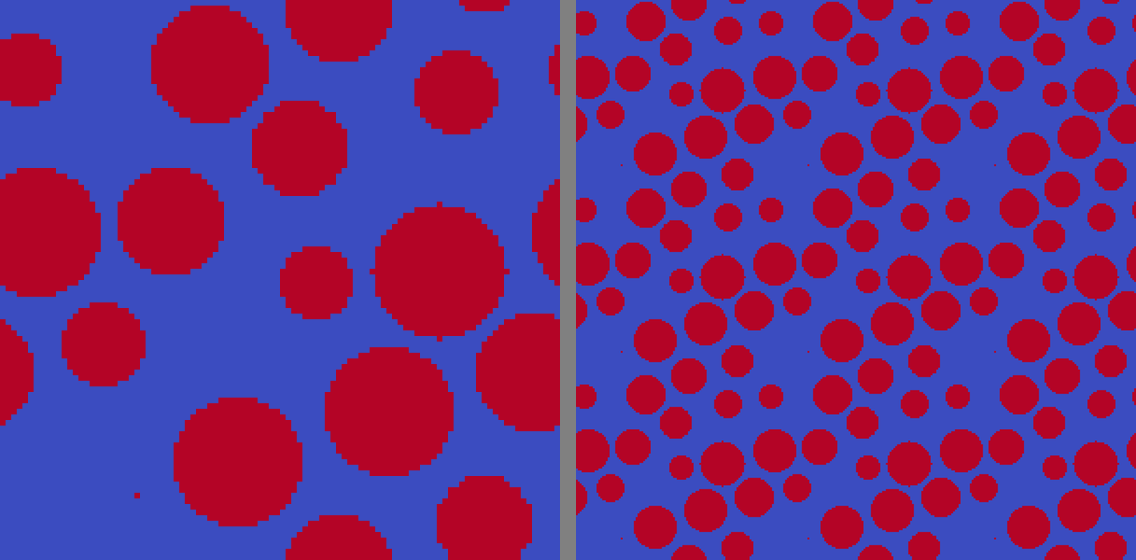
Left: one tile. Right: repeated 3 by 3.
A three.js fragment shader for this pattern:

```glsl
// Red discs of mixed sizes on blue, drawn as coarse square cells on a 100 x 100 grid.
// Disc centres sit on a wrapping 15-point lattice; each one is pushed in its own
// direction, smaller discs further, so they look scattered but stay apart.
varying vec2 vUv;

const float GRID = 100.0;
const float DISCS = 15.0;

// Radius in cells; disc 0 is a single-cell speck, the largest has tiny tips.
float discRadius(float i) {
  if (i < 0.5) return 0.1;
  float rank = mod(i * 3.0, 14.0);
  if (rank > 12.5) return 12.01;
  return 6.55 + min(floor(rank * 0.5 + 0.01), 5.0);
}

// Centre snapped to a whole cell.
vec2 discCentre(float i, float radius) {
  vec2 lattice = vec2(i, mod(i * 4.0, DISCS)) / DISCS * GRID;
  float angle = 2.4 * i * i + 0.7 * i;
  float push = min(13.4 - radius, 7.0);
  return floor(lattice + push * vec2(cos(angle), sin(angle)) + vec2(17.5, 11.5));
}

// 1 if the given cell lies in any disc, with distances wrapped at the edges.
float cellFill(vec2 cell) {
  float fill = 0.0;
  for (int k = 0; k < 15; k++) {
    float i = float(k);
    float radius = discRadius(i);
    vec2 offset = mod(cell - discCentre(i, radius) + 0.5 * GRID, GRID) - 0.5 * GRID;
    fill = max(fill, step(dot(offset, offset), radius * radius));
  }
  return fill;
}

void main() {
  // Blend the four nearest cells only across a thin strip at their borders.
  vec2 p = vUv * GRID - 0.5;
  vec2 cell = floor(p);
  vec2 strip = max(fwidth(p), vec2(0.001));
  vec2 blend = clamp((p - cell - 0.5) / strip + 0.5, 0.0, 1.0);
  float low = mix(cellFill(cell), cellFill(cell + vec2(1.0, 0.0)), blend.x);
  float high = mix(cellFill(cell + vec2(0.0, 1.0)), cellFill(cell + 1.0), blend.x);

  vec3 blue = vec3(0.23, 0.30, 0.753);
  vec3 red = vec3(0.706, 0.016, 0.15);
  gl_FragColor = vec4(mix(blue, red, mix(low, high, blend.y)), 1.0);
}
```
